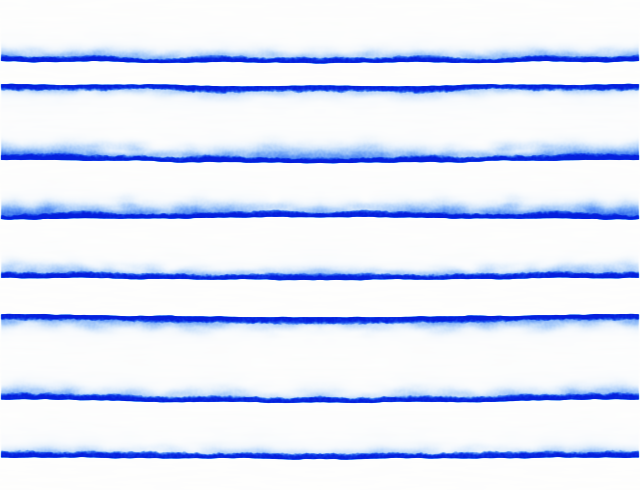
This pattern is drawn by a WebGL 2 fragment shader. Its source:

```glsl
#version 300 es
precision highp float;

uniform vec2 u_resolution;
out vec4 fragColor;

// Per stripe: crisp edge height, signed bleed length, bow at the centre, bleed strength
const vec4 STRIPES[8] = vec4[8](
    vec4(0.8735, 0.017, -0.002, 0.22),
    vec4(0.8260, -0.015, -0.002, 0.13),
    vec4(0.6710, 0.021, -0.006, 0.28),
    vec4(0.5550, 0.021, 0.004, 0.30),
    vec4(0.4310, 0.018, -0.004, 0.25),
    vec4(0.3550, -0.018, -0.006, 0.22),
    vec4(0.1815, 0.018, -0.006, 0.15),
    vec4(0.0655, 0.016, -0.003, 0.11));

vec2 hashGradient(vec2 cell) {
    vec3 h = fract(cell.xyx * vec3(0.1031, 0.1030, 0.0973));
    h += dot(h, h.yzx + 33.33);
    float angle = 6.2832 * fract((h.x + h.y) * h.z);
    return vec2(cos(angle), sin(angle));
}

float gradientNoise(vec2 p) {
    vec2 i = floor(p), f = p - i;
    vec2 u = f * f * f * (f * (f * 6.0 - 15.0) + 10.0);
    float a = dot(hashGradient(i), f);
    float b = dot(hashGradient(i + vec2(1, 0)), f - vec2(1, 0));
    float c = dot(hashGradient(i + vec2(0, 1)), f - vec2(0, 1));
    float d = dot(hashGradient(i + vec2(1, 1)), f - vec2(1, 1));
    return mix(mix(a, b, u.x), mix(c, d, u.x), u.y);
}

// Pigment density of one brushed stripe with a wet bleed on one side
float stripeDensity(vec2 p, float across, vec4 stripe, float seed, float soft) {
    float wobble = 0.0035 * gradientNoise(vec2(p.x * 9.0, seed))
                 + 0.0016 * gradientNoise(vec2(p.x * 42.0, seed + 0.4));
    float bow = 0.5 * stripe.z * cos(3.14159 * across);
    float d = (p.y - stripe.x - bow - wobble) * sign(stripe.y);

    // Solid core with a ragged inner side
    float width = 0.0095 + 0.005 * gradientNoise(vec2(p.x * 7.0, seed + 7.3));
    float ragged = 0.003 * gradientNoise(p * vec2(45.0, 90.0) + seed)
                 + 0.002 * gradientNoise(p * vec2(130.0, 160.0) + seed);
    float core = 1.0 - smoothstep(width * 0.55, width * 1.4, d + ragged);

    // Mottled bleed, heavier toward the sides, and a faint wide halo
    float patches = 1.0 + 1.0 * gradientNoise(vec2(p.x * 6.0, seed + 3.6))
                  + 0.8 * gradientNoise(p * vec2(22.0, 60.0) + seed);
    float reach = abs(stripe.y) * (1.0 + 0.5 * gradientNoise(vec2(p.x * 14.0, seed + 5.7)));
    float away = max(d, 0.0);
    float bleed = stripe.w * max(patches, 0.1) * mix(0.85, 1.25, across)
                * exp(-pow(away / reach, 2.0));
    float halo = 0.016 * max(patches, 0.0) * exp(-away / 0.025);

    float grain = 1.0 + 0.25 * gradientNoise(p * 170.0 + seed)
                + 0.2 * gradientNoise(p * vec2(60.0, 110.0) + seed);
    float rim = 0.15 * exp(-away / 0.002);
    return smoothstep(-soft, soft, d) * (grain * (0.88 * core + bleed) + rim + halo);
}

void main() {
    float pixel = 1.0 / u_resolution.y;
    vec2 p = gl_FragCoord.xy * pixel;
    float halfWidth = 0.5 * u_resolution.x * pixel;

    // Mirror about the vertical centre line
    p.x = abs(p.x - halfWidth);
    float across = p.x / halfWidth;
    float soft = max(0.0012, pixel * 0.7);

    float density = 0.0;
    for (int i = 0; i < 8; i++) {
        density += stripeDensity(p, across, STRIPES[i], float(i) * 11.37 + 2.3, soft);
    }

    // Narrow bare margin at both sides
    density *= 1.0 - smoothstep(-pixel, pixel, p.x - halfWidth + 0.0025);

    // Paper with faint horizontal fibres, tinted by light absorbed in the ink
    vec3 paper = vec3(0.994, 0.994, 0.992) + 0.005 * gradientNoise(p * vec2(12.0, 120.0));
    vec3 ink = vec3(0.03, 0.15, 0.88);
    fragColor = vec4(paper * pow(ink, vec3(min(density, 1.1))), 1.0);
}
```
